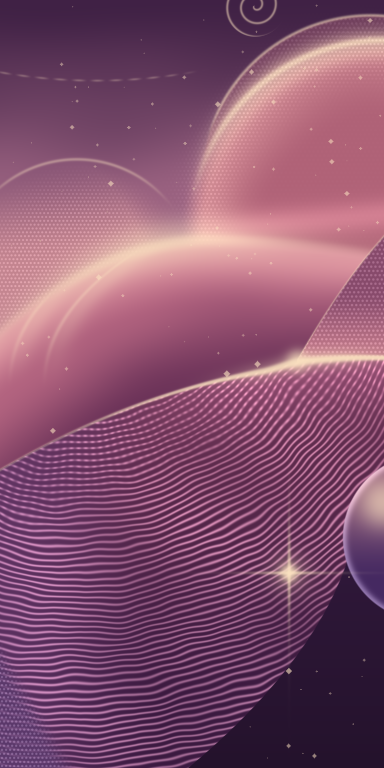
This background is drawn by a Shadertoy shader. Its source:

```glsl
const float TAU = 6.28318;
const vec3 cream = vec3(0.98, 0.88, 0.75);

vec2 hash2(vec2 p) {
    return fract(sin(vec2(dot(p, vec2(127.1, 311.7)), dot(p, vec2(269.5, 183.3)))) * 43758.5);
}

float corner(vec2 i, vec2 f, vec2 o) {
    return dot(hash2(i + o) * 2.0 - 1.0, f - o);
}

float gradientNoise(vec2 p) {
    vec2 i = floor(p), f = fract(p), u = f * f * (3.0 - 2.0 * f), o = vec2(0, 1);
    return mix(mix(corner(i, f, o.xx), corner(i, f, o.yx), u.x),
               mix(corner(i, f, o.xy), corner(i, f, o.yy), u.x), u.y);
}

// Smooth coverage, positive distances are inside
float fill(float d) {
    float e = 1.0 / iResolution.x;
    return smoothstep(-e, e, d);
}

float glow(float d, float w) {
    return exp(-d * d / (w * w));
}

// Blend towards warm light without clipping
vec3 lit(vec3 col, float amount) {
    return mix(col, cream, 1.0 - exp(-amount));
}

float dots(vec2 p, float scale) {
    p *= scale;
    p.x += 0.5 * mod(floor(p.y), 2.0);
    return smoothstep(0.45, 0.1, length(fract(p) - 0.5));
}

// One flake in some of the cells
float sparkles(vec2 p, float density) {
    vec2 cell = floor(p), r = hash2(cell);
    float size = 0.03 + 0.07 * r.y * r.y;
    vec2 d = abs(fract(p) - 0.2 - 0.6 * hash2(cell + 17.0));
    return step(r.x, density) * smoothstep(size + 0.05, size - 0.02, d.x + d.y) * (0.4 + 0.6 * r.y);
}

void mainImage(out vec4 fragColor, in vec2 fragCoord) {
    vec2 p = fragCoord / iResolution.xy * vec2(1, 2);
    float x = p.x, y = p.y, cloud = gradientNoise(p * vec2(3, 4));

    // Sky with a beaded thread
    vec3 col = mix(vec3(0.25, 0.13, 0.27), vec3(0.6, 0.38, 0.5), smoothstep(2.0, 1.45, y + 0.1 * cloud));
    float sag = y - 1.79 - 0.35 * (x - 0.25) * (x - 0.25);
    col = lit(col, 0.3 * glow(sag, 0.003) * smoothstep(0.55, 0.4, x) * (0.5 + 0.5 * sin(x * 130.0)));

    // Spiral curl
    vec2 s = p - vec2(0.664, 1.985);
    float turn = abs(fract(length(s) / 0.036 - atan(s.y, s.x) / TAU) - 0.5) * 0.036;
    col = lit(col, 0.7 * glow(turn, 0.003) * fill(0.08 - length(s)));

    // Outer bubble
    float outer = 0.44 - length(p - vec2(0.965, 1.52));
    col = mix(col, vec3(0.55, 0.31, 0.41) + 0.1 * dots(p, 90.0), 0.6 * fill(outer));
    col = lit(col, 0.7 * glow(outer, 0.004) * smoothstep(1.62, 1.75, y));

    // Inner bubble with a bright rim
    float inner = 0.505 - length(p - vec2(1.0, 1.39));
    vec3 blush = mix(vec3(0.83, 0.55, 0.58), vec3(0.7, 0.39, 0.47), smoothstep(0.0, 0.2, inner + 0.08 * cloud));
    col = mix(col, blush, 0.92 * smoothstep(-0.03, 0.04, inner));
    float rim = glow(inner, 0.008) + 0.6 * glow(inner - 0.01, 0.035);
    col = lit(col, smoothstep(1.45, 1.8, y) * rim);
    col += 0.09 * dots(p, 100.0) * glow(inner - 0.03, 0.06);

    // Left bubble
    float left = 0.31 - length(p - vec2(0.2, 1.275));
    vec3 haze = mix(vec3(0.53, 0.33, 0.46), vec3(0.82, 0.57, 0.6), smoothstep(1.58, 1.3, y - 0.15 * x));
    col = mix(col, haze, 0.85 * smoothstep(-0.02, 0.02 + 0.15 * smoothstep(0.2, 0.45, x), left));
    col = lit(col, 0.5 * glow(left, 0.004) * smoothstep(1.45, 1.58, y));
    col += 0.12 * (dots(p, 100.0) - 0.2) * smoothstep(0.0, 0.15, left);

    // Luminous ridge and the soft body below it
    float ridge = y - 1.375 + (x < 0.55 ? 0.79 : 0.2) * (x - 0.55) * (x - 0.55);
    vec3 rose = mix(vec3(0.86, 0.57, 0.62), vec3(0.7, 0.39, 0.5), smoothstep(0.02, 0.18, -ridge));
    rose = mix(rose, vec3(0.41, 0.19, 0.34), smoothstep(0.16, 0.5, 0.16 * x - ridge + 0.08 * cloud));
    col = mix(col, rose, smoothstep(0.02, -0.02, ridge));
    float core = 0.12 + glow(x - 0.4, 0.27);
    col = lit(col, core * (0.8 * glow(ridge, 0.016) + 0.65 * glow(ridge, 0.055)));
    col += vec3(0.13, 0.11, 0.1) * glow(y - 1.36 - 0.08 * x, 0.04) * smoothstep(0.4, 0.7, x);

    // Strands falling from the ridge
    float u = max(y - 0.98, 0.0) / 0.355;
    for (float i = 0.0; i < 3.0; i++) {
        float strand = x - 0.115 + 0.09 * i - 0.225 * pow(u, 2.3);
        float fade = smoothstep(0.0, 0.6, u) * smoothstep(0.01, -0.02, ridge);
        col = lit(col, fade * (0.35 * glow(strand, 0.006) + 0.2 * glow(strand - 0.02, 0.035)));
    }

    // Drifting flakes over the dark depth
    float flakes = sparkles(p * 13.0, 0.2) + 0.6 * sparkles(p * 24.0 + 3.7, 0.1);
    float crest = 0.776 + 0.58 * x - 0.3 * x * x + 0.012 * smoothstep(0.68, 0.79, x) - y;
    col = mix(col, mix(vec3(0.14, 0.07, 0.17), vec3(0.22, 0.11, 0.27), y), fill(crest));
    col = lit(col, flakes);

    // Front veil, woven from wavy contour lines
    float hem = 0.49 + 1.2 * y - 0.8 * y * y + 0.4 * max(y - 0.6, 0.0) - x;
    vec3 cloth = mix(vec3(0.23, 0.1, 0.25), vec3(0.37, 0.17, 0.3), smoothstep(0.1, 0.95, y));
    cloth = mix(cloth, vec3(0.39, 0.22, 0.42), 0.7 * smoothstep(0.45, 0.0, x));
    vec2 arm = p - vec2(0.2, 1.4);
    float contour = length(arm) * 60.0 + 1.6 * gradientNoise(p * 5.0) + 0.6 * gradientNoise(p * 14.0);
    float thread = pow(0.5 + 0.5 * cos(TAU * contour), 2.5);
    float beads = 0.5 + 0.5 * sin(atan(arm.x, -arm.y) * 190.0);
    thread *= mix(1.0, beads, 0.6 * smoothstep(0.25, 0.05, crest));
    cloth += vec3(0.48, 0.37, 0.39) * thread * (0.8 + 0.6 * gradientNoise(p * 4.0 + 9.0));
    cloth += vec3(0.2, 0.13, 0.14) * glow(crest, 0.13) * smoothstep(0.1, 0.8, x);
    vec3 lining = vec3(0.36, 0.23, 0.43) + 0.2 * dots(p, 95.0);
    cloth = mix(cloth, lining, 0.8 * smoothstep(-0.06, 0.06, 0.29 - y - 1.7 * x));
    col = mix(col, cloth, fill(crest) * fill(hem));

    // Raised wing
    float t = x - 0.773;
    float wing = min(1.06 + 1.75 * t - 1.4 * t * t - y, -crest);
    vec3 gauze = mix(vec3(0.74, 0.46, 0.53), vec3(0.53, 0.29, 0.42), smoothstep(1.07, 1.25, y));
    col = mix(col, gauze + 0.13 * dots(p, 90.0), fill(wing) * step(0.0, t));
    col = lit(col, 0.45 * glow(wing, 0.004) * step(0.0, t));

    // Glowing crest line
    float knot = glow(x - 0.8, 0.18);
    col = lit(col, glow(crest, 0.004 + 0.005 * knot) * (0.4 + 1.6 * smoothstep(0.1, 0.7, x)));
    col = lit(col, 0.5 * knot * glow(crest, 0.025) + glow(length(p - vec2(0.775, 1.06)), 0.025));

    // Glass orb
    float orb = 0.217 - length(p - vec2(1.11, 0.6));
    vec3 glass = mix(vec3(0.27, 0.16, 0.38), vec3(0.6, 0.4, 0.5), smoothstep(0.48, 0.75, y));
    glass = lit(glass, glow(length(p - vec2(1.0, 0.69)), 0.055)) + 0.3 * glow(orb, 0.012);
    col = mix(col, glass, fill(orb));

    // Four-pointed star
    vec2 d = abs(p - vec2(0.753, 0.508));
    float rays = glow(d.y, 0.004) * exp(-d.x * 17.0) + glow(d.x, 0.004) * exp(-d.y * 15.0);
    col = lit(col, 1.5 * rays + 2.0 * glow(length(d), 0.018) + 0.3 * glow(length(d), 0.05));

    fragColor = vec4(clamp(col, 0.0, 1.0), 1.0);
}
```
